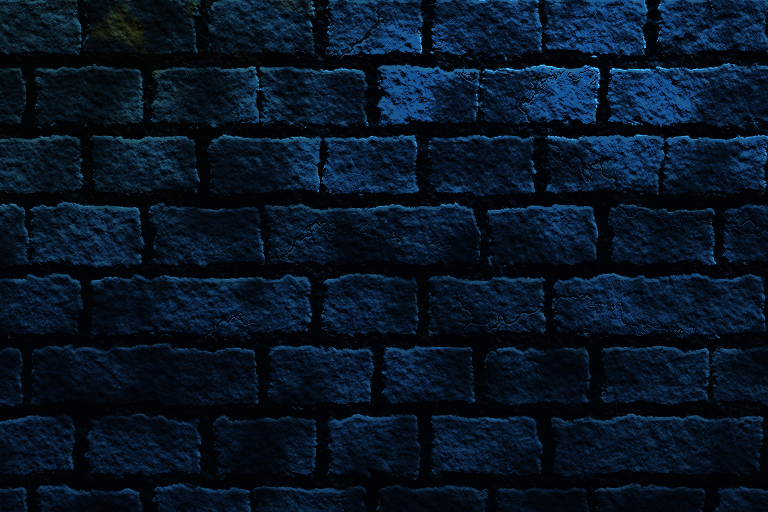
Give the GLSL for this texture, as a Shadertoy shader.

```glsl
// A worn brick wall in running bond, painted dark blue and lit from the upper right.
// Jittered joints give a rounded-box distance; that plus noise forms a height field,
// whose slope drives a grazing light over a black-to-blue colour ramp.

#define COLUMNS 6.76          // bricks across
#define COURSES 7.3           // brick rows down
#define JOINT 0.0110          // half joint width, in canvas heights
#define CORNER 0.009          // brick corner radius
#define WEAR 0.018            // raggedness of brick edges
#define GRAIN 0.0085          // depth of the surface roughness
#define GLOW_AT vec2(0.70, 0.87)
#define BLACK vec3(0.006, 0.012, 0.024)
#define DEEP vec3(0.03, 0.10, 0.19)
#define MID vec3(0.06, 0.19, 0.36)
#define BRIGHT vec3(0.08, 0.32, 0.59)
#define RIM vec3(0.17, 0.45, 0.61)

float hash(vec2 p) {
    return fract(sin(dot(p, vec2(127.1, 311.7))) * 43758.545);
}

float noise(vec2 p) {
    vec2 i = floor(p), f = fract(p);
    f = f * f * (3.0 - 2.0 * f);
    return mix(mix(hash(i), hash(i + vec2(1, 0)), f.x),
               mix(hash(i + vec2(0, 1)), hash(i + vec2(1, 1)), f.x), f.y);
}

float fbm(vec2 p) {
    float sum = 0.0, amp = 0.5;
    for (int i = 0; i < 4; i++) {
        sum += amp * noise(p);
        p = mat2(1.6, 1.2, -1.2, 1.6) * p + 7.3;
        amp *= 0.5;
    }
    return sum;
}

// Position of a vertical joint, in brick widths
float jointX(float k, float row) {
    return k + 0.14 * (hash(vec2(k + 31.0, row)) - 0.5);
}

// Half width of a vertical joint: closed, tight or open
float jointWidth(float k, float row) {
    float kind = hash(vec2(k, row + 17.0));
    return kind < 0.12 ? -0.1 : kind < 0.36 ? 0.003 : JOINT * mix(0.7, 1.2, kind);
}

// Returns height, distance inside the brick, brick tone and crack strength
vec4 wall(vec2 q, float aspect) {
    float wornNoise = fbm(q * 48.0);
    vec2 w = q + 0.012 * (vec2(noise(q * 17.0), noise(q * 17.0 + 40.0)) - 0.5);

    // Courses count from the top; alternate ones shift by half a brick
    float y = (1.0 - w.y) * COURSES + 0.13;
    float row = floor(y);
    float x = w.x / aspect * COLUMNS + 0.225 + 0.5 * mod(row, 2.0);
    float id = floor(x);
    if (x < jointX(id, row)) id -= 1.0;
    else if (x > jointX(id + 1.0, row)) id += 1.0;

    // Distance to the eroded, rounded outline
    float brickWidth = aspect / COLUMNS;
    float left = (x - jointX(id, row)) * brickWidth - jointWidth(id, row);
    float right = (jointX(id + 1.0, row) - x) * brickWidth - jointWidth(id + 1.0, row);
    float flatEdge = (0.5 - abs(fract(y) - 0.5)) / COURSES - JOINT;
    vec2 v = vec2(min(left, right), flatEdge);
    float d = max(min(v.x, v.y), CORNER) - length(max(CORNER - v, 0.0));
    d += (wornNoise - 0.48) * WEAR;

    // Neighbours across a closed joint share one tone
    float toneId = jointWidth(id, row) < 0.0 ? id - 1.0 : id;
    float tone = mix(0.7, 1.3, hash(vec2(toneId, row) + 5.0));

    // Fissures follow warped noise contours in a few patches
    float contour = abs(noise(q * 6.0 + 0.5 * wornNoise + 13.0) - 0.5);
    float crack = (1.0 - smoothstep(0.004, 0.018, contour))
                * smoothstep(0.5, 0.65, noise(q * 5.0 + 3.0));

    float body = smoothstep(-0.001, 0.008, d);
    float height = 0.007 * body + GRAIN * fbm(q * 85.0) + 0.009 * wornNoise
                 - 0.003 * crack * body;
    return vec4(height, d, tone, crack);
}

vec3 ramp(float t) {
    vec3 c = mix(BLACK, DEEP, clamp(t / 0.3, 0.0, 1.0));
    c = mix(c, MID, clamp((t - 0.3) / 0.3, 0.0, 1.0));
    return mix(c, BRIGHT, clamp((t - 0.6) / 0.4, 0.0, 1.0));
}

void mainImage(out vec4 fragColor, in vec2 fragCoord) {
    vec2 uv = fragCoord / iResolution.xy;
    float aspect = iResolution.x / iResolution.y;
    vec2 q = vec2(uv.x * aspect, uv.y);

    // Slope of the height field against the light
    float e = 0.002;
    vec4 s = wall(q, aspect);
    vec2 slope = vec2(wall(q + vec2(e, 0), aspect).x, wall(q + vec2(0, e), aspect).x) - s.x;
    float relief = -dot(slope / e, vec2(0.35, 0.94));

    // Soft pool of light, fading downward and to the left
    vec2 g = (uv - GLOW_AT) / vec2(0.27, 0.17);
    float light = mix(0.20, 0.40, smoothstep(-0.1, 0.75, uv.y)) + 0.42 * exp(-dot(g, g));
    light *= mix(0.8, 1.0, smoothstep(0.0, 0.4, uv.x));

    // Brick faces, blotched and pitted
    float face = smoothstep(-0.001, 0.003, s.y);
    float stain = mix(0.35, 1.6, smoothstep(0.25, 0.7, fbm(q * 10.0 + 20.0)));
    float shade = light * s.z * stain * max(0.78 + 1.35 * relief, 0.0);
    shade *= 1.0 - 0.5 * s.w;

    // Nearly black mortar with a few lit ridges
    float ridges = smoothstep(0.45, 0.75, noise(q * 13.0 + 60.0));
    float mortar = light * max(relief - 0.05, 0.0) * mix(0.12, 0.8, ridges);
    vec3 color = ramp(mix(mortar, shade, face));

    // Grazing glints on steep grains
    float glint = clamp(1.3 * (relief - 0.22), 0.0, 0.75) * mix(0.25, 1.0, face);
    color = mix(color, RIM * (0.35 + 0.8 * light), glint * smoothstep(0.05, 0.5, light * stain));

    // Cooler grey-teal paint on the left
    float teal = (1.0 - smoothstep(0.1, 0.6, uv.x)) * smoothstep(0.3, 0.9, uv.y);
    color = mix(color, color * vec3(1.25, 1.05, 0.78), teal);

    // Thin broken rim where edges catch the light
    float rim = smoothstep(-0.002, 0.0005, s.y) * (1.0 - smoothstep(0.001, 0.0045, s.y));
    rim *= smoothstep(0.3, 0.65, noise(q * 24.0 + 9.0)) * clamp(0.4 + relief, 0.0, 1.0);
    color += RIM * rim * light * 1.5;

    // Flecks of moss near the upper left
    vec2 m = (uv - vec2(0.24, 0.96)) / vec2(0.13, 0.12);
    float moss = exp(-dot(m, m)) * smoothstep(0.50, 0.68, fbm(q * 16.0 + 4.0)) * face;
    color = mix(color, vec3(0.24, 0.27, 0.07) * clamp(0.6 + relief, 0.1, 1.5), moss * 0.8);

    fragColor = vec4(color, 1.0);
}
```
